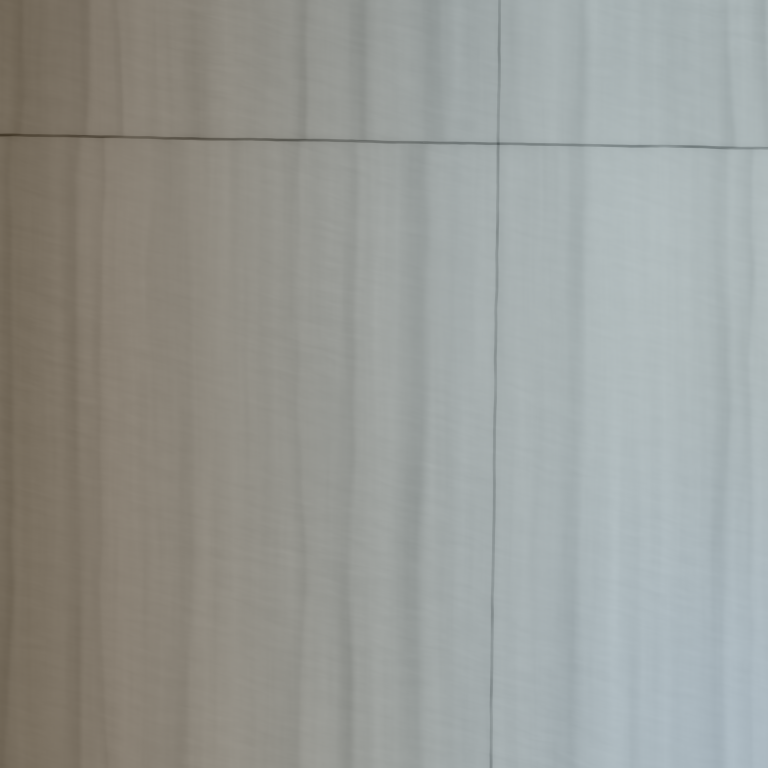
A WebGL 2 fragment shader for this texture:

```glsl
#version 300 es
precision highp float;
// Large stone wall tiles with soft vertical veins, thin slanted joints and fine grain.
// A warm-to-cool light ramp crosses the wall; veins are asymmetric bands bent by noise,
// and each tile row shifts its veins.
uniform vec2 u_resolution;
out vec4 fragColor;

float hash(vec2 p) {
  p = fract(p * vec2(0.1031, 0.1137));
  p += dot(p, p.yx + 33.33);
  return fract((p.x + p.y) * p.x * 17.0);
}

float noise(vec2 p) {
  vec2 i = floor(p), f = fract(p);
  f = f * f * (3.0 - 2.0 * f);
  return mix(mix(hash(i), hash(i + vec2(1, 0)), f.x),
             mix(hash(i + vec2(0, 1)), hash(i + vec2(1, 1)), f.x), f.y);
}

float fbm(vec2 p) {
  float sum = 0.0, gain = 0.5;
  for (int i = 0; i < 4; i++) {
    sum += gain * (noise(p) - 0.5);
    p = p * 2.03 + 17.3;
    gain *= 0.5;
  }
  return sum;
}

// Light ramp from the warm shaded left to the cool bright right
vec3 wallLight(float x) {
  const float stops[6] = float[6](0.03, 0.14, 0.27, 0.42, 0.60, 0.80);
  const vec3 tones[6] = vec3[6](
    vec3(0.46, 0.42, 0.36), vec3(0.515, 0.48, 0.43), vec3(0.555, 0.535, 0.495),
    vec3(0.585, 0.59, 0.57), vec3(0.63, 0.66, 0.66), vec3(0.675, 0.715, 0.72));
  vec3 tone = tones[0];
  for (int i = 1; i < 6; i++)
    tone = mix(tone, tones[i], clamp((x - stops[i - 1]) / (stops[i] - stops[i - 1]), 0.0, 1.0));
  return tone;
}

// Main veins: position, width, strength; softer on the left flank than the right
float mainVeins(vec2 uv, float row) {
  const vec3 veins[10] = vec3[10](
    vec3(0.012, 0.012, 0.030), vec3(0.098, 0.016, 0.034), vec3(0.131, 0.009, 0.026),
    vec3(0.243, 0.020, 0.018), vec3(0.389, 0.012, 0.030), vec3(0.457, 0.015, 0.038),
    vec3(0.546, 0.024, 0.046), vec3(0.752, 0.022, 0.032), vec3(0.940, 0.016, 0.040),
    vec3(0.975, 0.012, 0.032));
  float shade = 0.0;
  for (int i = 0; i < 10; i++) {
    float id = float(i) + 11.0 * row;
    float sway = 0.016 * (noise(vec2(id * 3.7, uv.y * 4.0)) - 0.5)
               + 0.005 * (noise(vec2(id * 5.1, uv.y * 17.0)) - 0.5);
    float d = uv.x - veins[i].x - sway - row * (0.022 * hash(vec2(id, 4.0)) + 0.005);
    float flank = d < 0.0 ? veins[i].y : 0.4 * veins[i].y;
    float fade = 0.5 + 0.8 * noise(vec2(id * 2.3, uv.y * 6.0));
    shade += veins[i].z * fade * exp(-d * d / (flank * flank));
  }
  return shade;
}

// Fine joint with a soft shadow around it
float joint(float d, float width) {
  float pixel = 1.0 / min(u_resolution.x, u_resolution.y);
  float core = 1.0 - smoothstep(width * 0.4, width * 0.6 + pixel, abs(d));
  return core + 0.25 * exp(-abs(d) / 0.004);
}

void main() {
  vec2 uv = gl_FragCoord.xy / u_resolution;

  // Tile layout: one horizontal and one vertical joint, both a little tilted
  float wobble = 0.0025 * fbm(vec2(uv.x * 22.0, uv.y * 22.0));
  float across = uv.y - (0.824 - 0.017 * uv.x) + wobble;
  float upright = uv.x - (0.639 + 0.012 * uv.y) + wobble;
  float row = step(0.0, across);
  float column = step(0.0, upright);

  vec3 color = wallLight(uv.x + 0.03 * (uv.y - 0.5) * (1.0 - uv.x));

  // Veins and secondary soft bands
  float seed = row * 31.0 + column * 13.0;
  float bend = 0.012 * fbm(vec2(uv.x * 5.0, uv.y * 5.0));
  float bands = 0.045 * fbm(vec2((uv.x + bend) * 24.0 + seed, uv.y * 1.6 + seed));
  float streaks = 0.030 * fbm(vec2((uv.x + bend) * 75.0 + seed, uv.y * 3.0));
  color += bands + streaks - mainVeins(uv, row) + 0.010;

  // Short slanted ripples and faint grain
  float slant = uv.y + 0.25 * uv.x + 0.02 * fbm(uv * 9.0);
  float ripple = fbm(vec2(uv.x * 28.0, slant * 150.0));
  float patches = 0.4 + 0.9 * noise(uv * 7.0 + 5.0);
  color += 0.026 * ripple * patches + 0.008 * fbm(uv * 140.0);

  // Cool tint at lower right, light fall-off at the top
  color += vec3(-0.012, 0.0, 0.026) * smoothstep(0.5, 1.0, uv.x) * smoothstep(0.6, 0.0, uv.y);
  color -= 0.022 * smoothstep(0.7, 1.0, uv.y);

  // Joints, worn unevenly along their length
  float wear = 0.65 + 0.6 * noise(uv * 30.0);
  color -= 0.15 * wear * joint(across, 0.0022);
  color -= 0.10 * wear * joint(upright, 0.0024);

  fragColor = vec4(clamp(color, 0.0, 1.0), 1.0);
}
```
